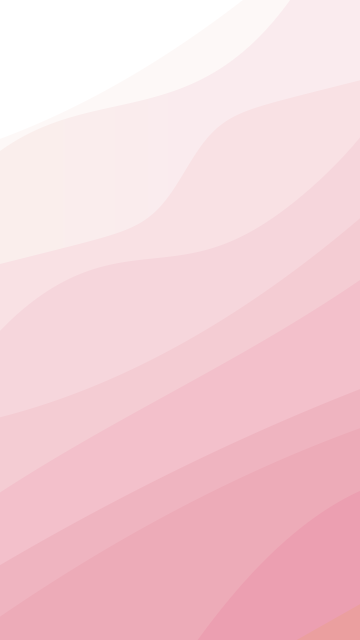
Give the GLSL for this background, as a WebGL 2 fragment shader.

```glsl
#version 300 es
precision highp float;

uniform vec2 u_resolution;
out vec4 outColor;

// Cubic height profile: k.x + k.y x + k.z x^2 + k.w x^3
float profile(float x, vec4 k) {
    return k.x + x * (k.y + x * (k.z + x * k.w));
}

// Paint everything below the given height, with a one-pixel soft edge
void fillBelow(inout vec3 color, float y, float height, vec3 paint) {
    float d = y - height;
    float pixel = max(length(vec2(dFdx(d), dFdy(d))), 1e-5);
    color = mix(color, paint, clamp(0.5 - d / pixel, 0.0, 1.0));
}

void main() {
    vec2 p = gl_FragCoord.xy / u_resolution;
    float x = p.x;
    vec3 color = vec3(1.0);

    // Pale upper folds
    fillBelow(color, p.y, profile(x, vec4(0.783, 0.209, 0.167, 0.0)), vec3(0.992, 0.973, 0.969));
    vec3 blush = mix(vec3(0.980, 0.934, 0.926), vec3(0.980, 0.922, 0.933), smoothstep(0.0, 0.6, x));
    fillBelow(color, p.y, profile(x, vec4(0.764, 0.407, -0.887, 0.925)), blush);

    // Steep S-shaped fold
    float bend = x - 0.514;
    fillBelow(color, p.y, 0.733 + 0.141 * bend + 0.073 * tanh(10.8 * bend), vec3(0.976, 0.882, 0.894));

    // Rippled fold
    float ripple = 0.0125 * x * sin(9.0 * (x - 0.69));
    fillBelow(color, p.y, profile(x, vec4(0.483, 0.587, -1.064, 0.775)) + ripple, vec3(0.965, 0.839, 0.863));

    // Long diagonal bands
    fillBelow(color, p.y, profile(x, vec4(0.348, 0.143, 0.168, 0.0)), vec3(0.957, 0.800, 0.827));
    fillBelow(color, p.y, profile(x, vec4(0.2305, 0.3665, -0.1215, 0.087)), vec3(0.951, 0.753, 0.796));
    fillBelow(color, p.y, profile(x, vec4(0.117, 0.330, -0.055, 0.0)), vec3(0.939, 0.706, 0.753));
    fillBelow(color, p.y, profile(x, vec4(0.0365, 0.385, -0.0905, 0.0)), vec3(0.929, 0.671, 0.722));

    // Deep rose hill and coral corner
    fillBelow(color, p.y, profile(x, vec4(-0.601, 1.412, -0.578, 0.0)), vec3(0.927, 0.624, 0.694));
    fillBelow(color, p.y, -0.262 + 0.318 * x, vec3(0.920, 0.624, 0.624));

    outColor = vec4(color, 1.0);
}
```
